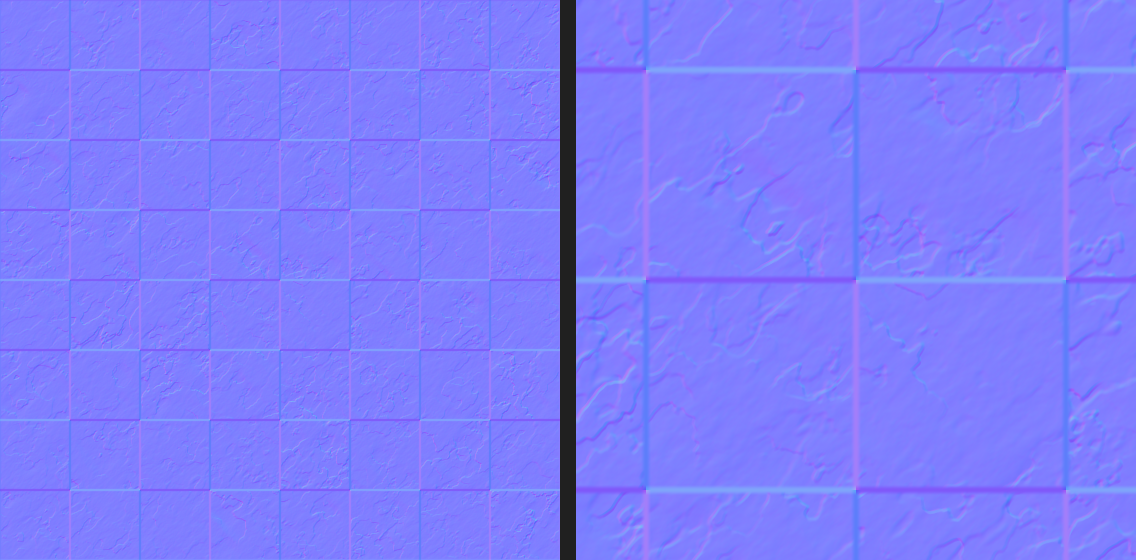
Left, the full canvas; right, a detail of the centre.
This texture map is drawn by a WebGL 2 fragment shader. Its source:

```glsl
#version 300 es
precision highp float;

uniform vec2 u_resolution;
out vec4 fragColor;

// Integer hash of a lattice point, 0 to 1
float hash(vec2 cell) {
    uvec2 k = uvec2(ivec2(cell)) * uvec2(1597u, 3571u);
    uint h = (k.x ^ (k.y << 7)) + k.y;
    h = (h ^ (h >> 15)) * 73244475u;
    h = (h ^ (h >> 13)) * 49979693u;
    h ^= h >> 16;
    return float(h & 65535u) / 65535.0;
}

float noise(vec2 p) {
    vec2 i = floor(p), f = p - i;
    f = f * f * f * (f * (f * 6.0 - 15.0) + 10.0);
    return mix(mix(hash(i), hash(i + vec2(1, 0)), f.x),
               mix(hash(i + vec2(0, 1)), hash(i + vec2(1, 1)), f.x), f.y);
}

float fbm(vec2 p) {
    float sum = 0.0, weight = 0.53;
    for (int i = 0; i < 4; i++) {
        sum += weight * noise(p);
        p = mat2(1.6, 1.2, -1.2, 1.6) * p + 17.3;
        weight *= 0.5;
    }
    return sum;
}

// Chipped stone relief of one tile, in tile units
float stoneHeight(vec2 p, vec2 tile) {
    vec2 seed = tile * 37.0 + 11.0;
    vec2 grainAxis = vec2(p.x + p.y, p.y - p.x) * 0.707;

    // Broken ledges, each fading in and out along its length
    float ledges = 0.0;
    for (int i = 0; i < 3; i++) {
        float k = float(i);
        vec2 offset = seed + k * 193.0;
        float field = fbm(grainAxis * vec2(2.0, 3.4) * (1.0 + 0.5 * k) + offset);
        float mask = smoothstep(0.3, 0.85, noise(grainAxis * 3.2 + offset + 71.0));
        ledges += mask * smoothstep(0.475, 0.535, field);
    }

    // Fine diagonal grain under the ledges
    float grain = fbm(grainAxis * vec2(9.0, 19.0) + seed);
    return 0.0026 * grain + ledges * mix(0.0022, 0.0046, hash(tile + 401.0));
}

void main() {
    vec2 grid = gl_FragCoord.xy / u_resolution * 8.0;
    vec2 tile = floor(grid);
    vec2 local = grid - tile;

    // Stone slope by finite differences
    float e = 0.014;
    float here = stoneHeight(local, tile);
    vec2 stoneSlope = vec2(stoneHeight(local + vec2(e, 0), tile) - here,
                           stoneHeight(local + vec2(0, e), tile) - here) / e;

    // Bevelled steps between alternating high and low tiles
    vec2 line = round(grid);
    vec2 bevel = 1.0 - smoothstep(0.001, 0.027, abs(grid - line));
    vec2 rise = 1.0 - 2.0 * mod(line + tile.yx, 2.0);

    // Fainter raised rim along the outer border
    vec2 rim = step(3.5, abs(line - 4.0));
    rise = mix(rise, 0.35 * sign(4.0 - line), rim);

    vec2 slope = stoneSlope * (1.0 - max(bevel.x, bevel.y)) + vec2(0.28, 0.31) * rise * bevel;

    // Encode the normal with green pointing down
    vec3 normal = normalize(vec3(-slope.x, slope.y - 0.01, 1.0));
    fragColor = vec4(normal * 0.5 + 0.5, 1.0);
}
```
